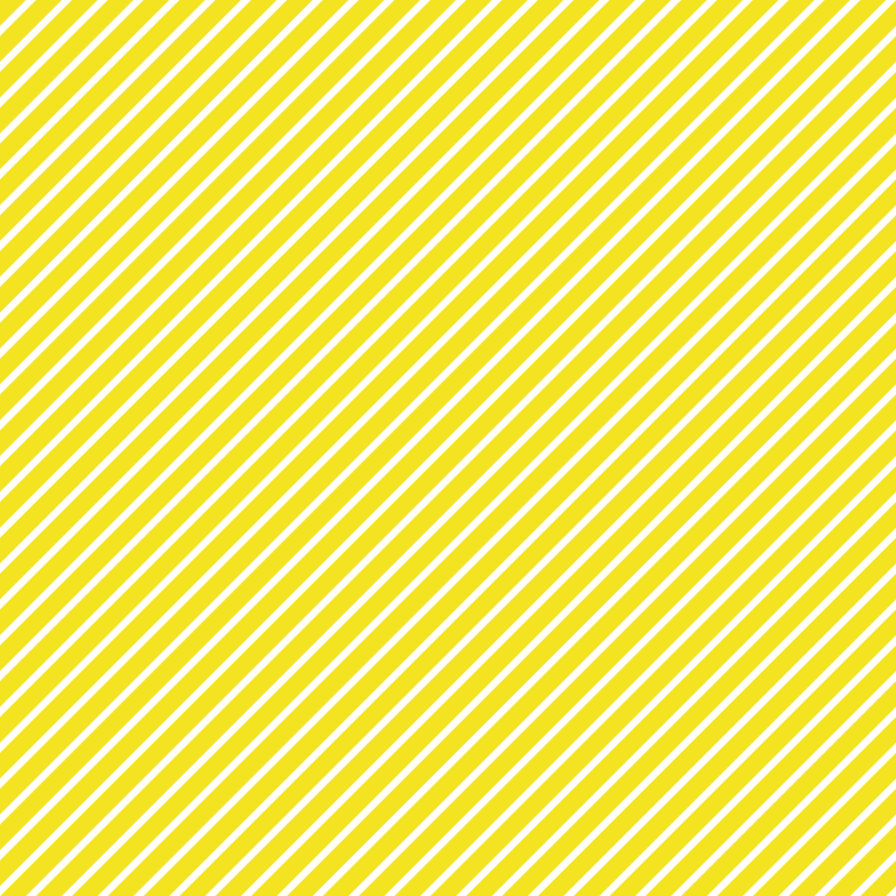
Give the GLSL for this pattern, as a Shadertoy shader.

```glsl
const float STRIPES = 25.0;       // repeats across and down
const float STRIPE_CENTER = 0.865; // position of the light line within one repeat
const float LINE_WIDTH = 0.295;   // full light line, as a share of the repeat
const float CORE_WIDTH = 0.205;   // pure white middle of the line
const vec3 YELLOW = vec3(0.953, 0.890, 0.125);
const vec3 CREAM = vec3(0.990, 0.980, 0.880);
const vec3 WHITE = vec3(1.0, 1.0, 0.995);

// Distance to the nearest line center, in repeats
float lineDistance(vec2 uv) {
    float phase = STRIPES * (uv.x - uv.y) - STRIPE_CENTER;
    return abs(fract(phase + 0.5) - 0.5);
}

// Smooth coverage of a band of the given full width
float band(float dist, float width, float blur) {
    return 1.0 - smoothstep(-blur, blur, dist - 0.5 * width);
}

void mainImage(out vec4 fragColor, in vec2 fragCoord) {
    vec2 uv = fragCoord / iResolution.xy;
    float dist = lineDistance(uv);

    // Phase change over one pixel, measured across the diagonal
    float pixel = STRIPES * length(1.0 / iResolution.xy);
    float blur = 0.7 * pixel;

    // Yellow ground, cream rim, white core
    vec3 color = mix(YELLOW, CREAM, band(dist, LINE_WIDTH, blur));
    color = mix(color, WHITE, band(dist, CORE_WIDTH, blur));
    fragColor = vec4(color, 1.0);
}
```
